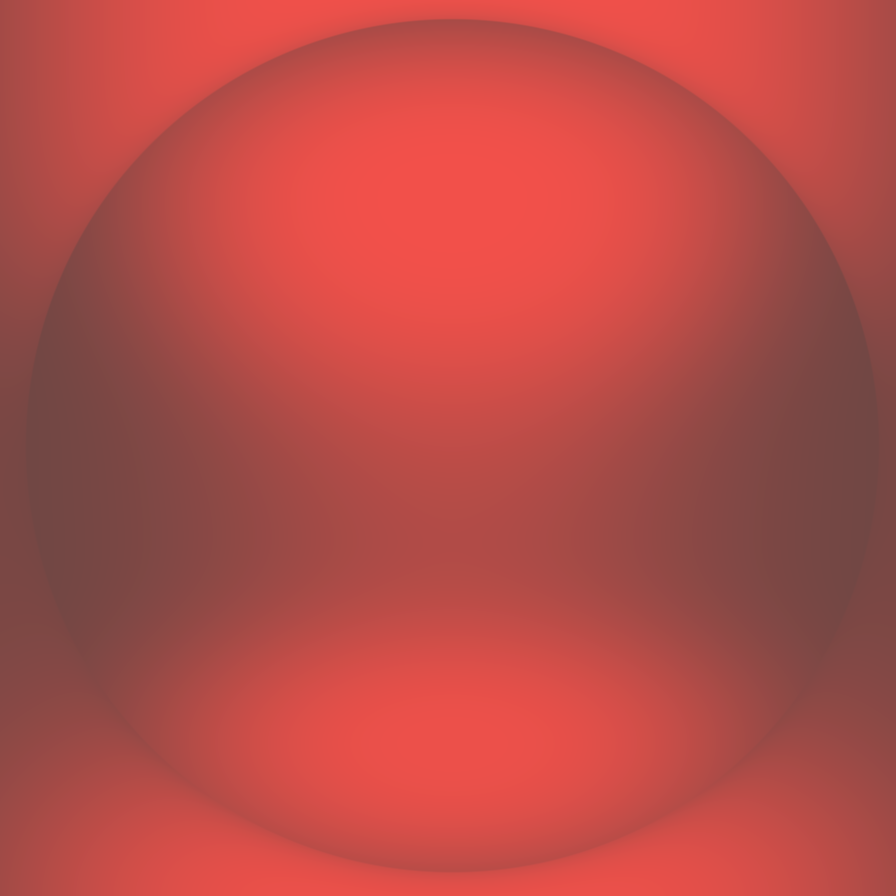
Write a WebGL 1 fragment shader that draws this background.

```glsl
precision highp float;

uniform vec2 u_resolution;

const vec3 SHADE = vec3(0.42, 0.275, 0.265);
const vec3 CORAL = vec3(0.95, 0.315, 0.29);
const vec2 DISC_CENTER = vec2(0.505, 0.5026);
const float DISC_RADIUS = 0.476;

// Elliptical glow with separate reach below and above its center
float glow(vec2 p, vec2 center, float width, float below, float above, float power) {
  vec2 d = p - center;
  float height = d.y < 0.0 ? below : above;
  return exp(-pow(length(d / vec2(width, height)), power));
}

// Glow along a horizontal border, fading toward both sides
float borderGlow(float dx, float dy, float reach, float power) {
  return exp(-pow(abs(dx) / 0.5, 4.0) - pow(abs(dy) / reach, power));
}

// Combines two lights without exceeding full brightness
float screen(float a, float b) {
  return 1.0 - (1.0 - a) * (1.0 - b);
}

float backdropLight(vec2 p, float edge) {
  float dx = p.x - DISC_CENTER.x;
  float top = borderGlow(dx, 1.0 - p.y, 0.36, 4.0);
  float bottom = 0.96 * borderGlow(dx, p.y, 0.2, 2.0);
  float light = screen(0.1, screen(top, bottom));
  float contactShadow = 0.24 * exp(-max(edge, 0.0) / 0.016);
  return light * (1.0 - contactShadow);
}

float discLight(vec2 p) {
  float upper = glow(p, vec2(0.505, 0.78), 0.36, 0.26, 0.21, 3.5);
  float lower = 0.95 * glow(p, vec2(0.505, 0.167), 0.345, 0.175, 0.16, 2.8);
  float middle = 0.5 * glow(p, vec2(0.505, 0.45), 0.3, 0.25, 0.25, 2.0);
  return screen(middle, screen(upper, lower));
}

void main() {
  vec2 p = gl_FragCoord.xy / u_resolution;
  float edge = length(p - DISC_CENTER) - DISC_RADIUS;
  float softness = 1.2 / min(u_resolution.x, u_resolution.y);

  // Place the shaded disc over the backdrop
  float inside = 1.0 - smoothstep(-softness, softness, edge);
  float light = mix(backdropLight(p, edge), discLight(p), inside);

  gl_FragColor = vec4(mix(SHADE, CORAL, light), 1.0);
}
```
